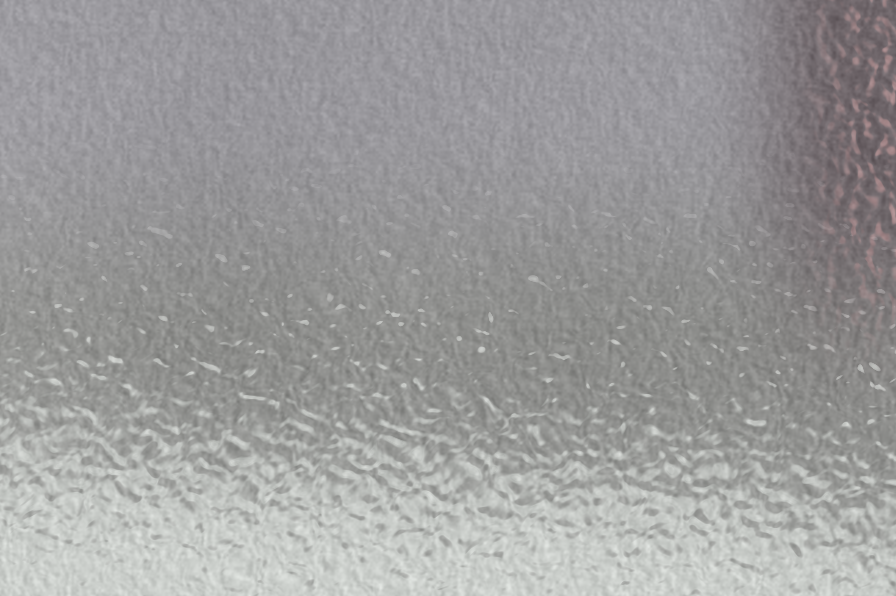
This texture is drawn by a WebGL 1 fragment shader. Its source:

```glsl
precision highp float;
// Hammered, brushed metal sheet reflecting a pale light from below.

uniform vec2 u_resolution;

const vec3 MID_GREY = vec3(0.555, 0.557, 0.548);
const vec3 TOP_GREY = vec3(0.600, 0.595, 0.615);
const vec3 PALE_LIGHT = vec3(0.795, 0.810, 0.795);
const vec3 DARK_EDGE = vec3(0.405, 0.365, 0.380);
const vec3 PINK_GLINT = vec3(0.670, 0.530, 0.535);

float hash(vec2 p) {
  return fract(sin(dot(p, vec2(127.1, 311.7))) * 43758.5453);
}

float noise(vec2 p) {
  vec2 cell = floor(p);
  vec2 f = fract(p);
  vec2 w = f * f * (3.0 - 2.0 * f);
  float low = mix(hash(cell), hash(cell + vec2(1.0, 0.0)), w.x);
  float high = mix(hash(cell + vec2(0.0, 1.0)), hash(cell + vec2(1.0, 1.0)), w.x);
  return mix(low, high, w.y);
}

vec2 rotate(vec2 p, float angle) {
  float c = cos(angle);
  float s = sin(angle);
  return vec2(c * p.x - s * p.y, s * p.x + c * p.y);
}

// Height of the dented surface: broad dents plus finer wrinkles.
float relief(vec2 p, vec2 scale) {
  float dents = noise(rotate(p, 0.35) * scale);
  float wrinkles = noise(rotate(p, -0.5) * scale * 1.9 + 17.0);
  return 0.64 * dents + 0.36 * wrinkles;
}

// Difference in height along a short step.
float slope(vec2 p, vec2 scale, vec2 stride) {
  return relief(p + stride, scale) - relief(p - stride, scale);
}

// Share of pale light reflected at a signed distance above its border.
float reflection(float height, float softness) {
  return 1.0 - smoothstep(-softness, softness, height);
}

void main() {
  vec2 uv = gl_FragCoord.xy / u_resolution;
  vec2 p = gl_FragCoord.xy / u_resolution.y;

  // Bend the domain so that dents are irregular.
  vec2 bend = vec2(noise(p * 31.0), noise(p * 31.0 + 40.0)) - 0.5;
  vec2 q = p + 0.016 * bend;

  float tilt = slope(q, vec2(52.0, 78.0), vec2(0.002, 0.0052));
  float fine = slope(q + 5.0, vec2(100.0, 84.0), vec2(0.0035, 0.002));
  float streak = noise(p * vec2(170.0, 42.0)) - 0.5;
  float speck = noise(p * 215.0 + 9.0) - 0.5;
  float cloud = noise(p * vec2(3.0, 4.0) + 3.0) - 0.5;

  // Broad grey gradient, darker towards the upper right.
  vec3 color = mix(MID_GREY, TOP_GREY, smoothstep(0.42, 0.85, uv.y));
  color += 0.022 * (1.0 - smoothstep(0.0, 0.35, uv.x));
  float edge = smoothstep(0.78, 0.96, uv.x + 0.03 * cloud);
  float shade = edge * smoothstep(0.25, 0.75, uv.y);
  color = mix(color, DARK_EDGE, 0.85 * shade);
  color += 0.025 * cloud;

  // Reddish glints in the dark corner, drawn out vertically.
  float ripple = slope(q + 11.0, vec2(74.0, 46.0), vec2(0.005, 0.003));
  float blush = smoothstep(0.88, 0.98, uv.x) * smoothstep(0.35, 0.65, uv.y);
  color = mix(color, PINK_GLINT, 0.75 * blush * smoothstep(0.0, 0.35, ripple));
  color += 0.10 * shade * ripple;

  // Pale reflection, broken into flakes by the tilted dents.
  float border = 0.265 - 0.09 * uv.x - 0.05 * smoothstep(0.75, 1.0, uv.x) + 0.04 * cloud;
  float height = uv.y - border;
  float flakes = reflection(height + 0.46 * tilt, 0.10);
  float glow = reflection(height, 0.20);
  float light = mix(glow, flakes, 0.60);
  color = mix(color, PALE_LIGHT, light);

  // Fine grain, strongest where the border breaks up.
  float rough = 1.0 - smoothstep(0.25, 0.65, uv.y);
  color += fine * mix(0.075, 0.13, rough);
  color += 0.035 * streak + 0.045 * speck;

  // Sparse sparkles fading out towards the top.
  float sparkle = smoothstep(0.30, 0.48, -tilt) * (1.0 - smoothstep(0.35, 0.85, uv.y));
  color += 0.16 * sparkle * (1.0 - light);

  gl_FragColor = vec4(clamp(color, 0.0, 1.0), 1.0);
}
```
